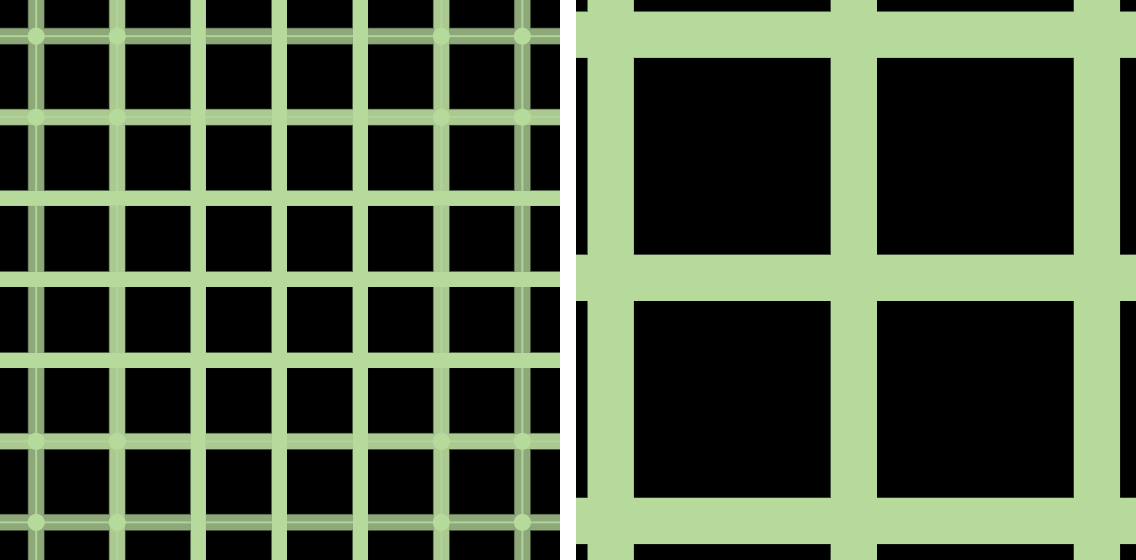
Left: the whole. Right: its middle third, enlarged.
Write a WebGL 1 fragment shader that draws this pattern.

```glsl
precision highp float;

uniform vec2 u_resolution;

const vec3 LINE_COLOR = vec3(0.715, 0.85, 0.61);
const vec2 GRID_CENTER = vec2(0.4987, 0.5013);
const float PITCH = 0.1447;
const float HALF_WIDTH = 0.0138;
const float CORE_HALF_WIDTH = 0.0017;
const float FRINGE_WIDTH = 0.0013;
const float FRINGE_LEVEL = 0.42;
const float DOT_RADIUS = 0.0152;
const float MIDDLE_LEVEL = 0.93;
const float OUTER_LEVEL = 0.78;
const float CORE_LEVEL = 0.98;

// Antialiased coverage of the region where the distance is negative
float coverage(float dist, float pixel) {
    return clamp(0.5 - dist / pixel, 0.0, 1.0);
}

// Brightness of one band, from its centre distance and its rank from the middle
float bandLevel(float dist, float rank, float pixel) {
    float faded = step(1.5, rank);
    float body = mix(1.0, mix(MIDDLE_LEVEL, OUTER_LEVEL, step(2.5, rank)), faded);
    float fringe = FRINGE_LEVEL * faded * coverage(dist - HALF_WIDTH - FRINGE_WIDTH, pixel);
    float level = mix(fringe, body, coverage(dist - HALF_WIDTH, pixel));
    float core = faded * coverage(dist - CORE_HALF_WIDTH, pixel);
    return mix(level, CORE_LEVEL, core);
}

void main() {
    vec2 uv = gl_FragCoord.xy / u_resolution;
    float pixel = 1.0 / min(u_resolution.x, u_resolution.y);

    // Nearest line on each axis
    vec2 cell = (uv - GRID_CENTER) / PITCH;
    vec2 index = floor(cell + 0.5);
    vec2 offset = (cell - index) * PITCH;
    vec2 rank = abs(index);

    // The brighter band wins at crossings
    float level = max(bandLevel(abs(offset.x), rank.x, pixel),
                      bandLevel(abs(offset.y), rank.y, pixel));

    // Bright dots where two faded bands cross
    float bothFaded = step(1.5, min(rank.x, rank.y));
    float dotMask = bothFaded * coverage(length(offset) - DOT_RADIUS, pixel);
    level = mix(level, 1.0, dotMask);

    gl_FragColor = vec4(LINE_COLOR * level, 1.0);
}
```
